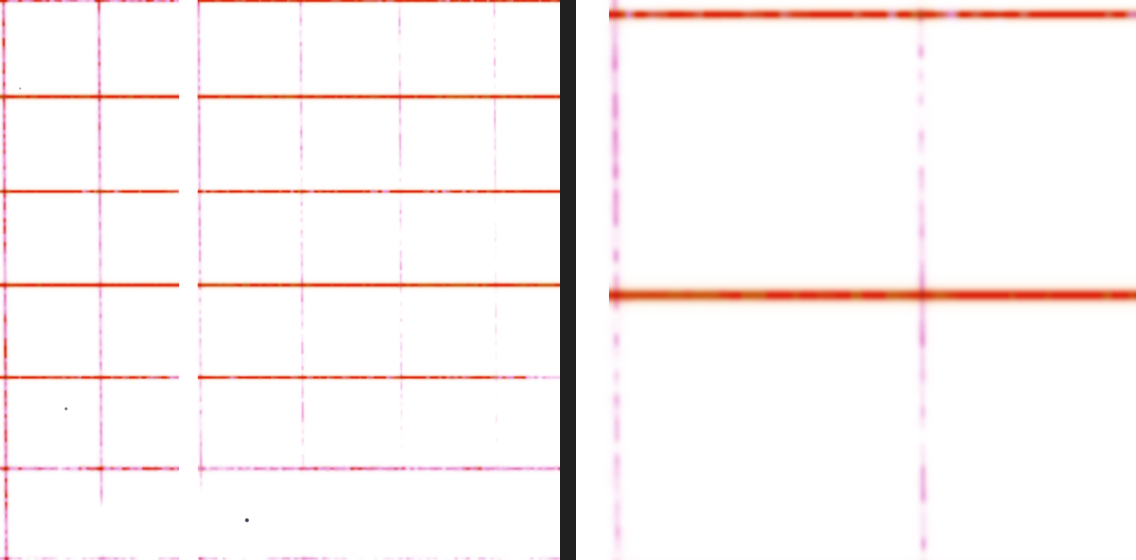
Left, the full canvas; right, a detail of the centre.
This pattern is drawn by a WebGL 1 fragment shader. Its source:

```glsl
precision highp float;
// Draws a worn red and pink ruled grid on white paper, with a gap in its rows.

uniform vec2 u_resolution;

const vec3 PAPER = vec3(1.0);
const vec3 PINK = vec3(0.91, 0.58, 0.82);
const vec3 RED = vec3(0.86, 0.17, 0.07);
const vec3 OCHRE = vec3(0.80, 0.38, 0.10);
const vec3 PINK_HALO = vec3(0.98, 0.90, 0.97);
const vec3 PEACH_HALO = vec3(1.0, 0.90, 0.79);
const vec3 SPECK = vec3(0.16, 0.17, 0.25);
const float GAP_LEFT = 0.320;
const float GAP_RIGHT = 0.353;

float hash(vec2 p) {
  vec3 q = fract(vec3(p.xyx) * 0.1031);
  q += dot(q, q.yzx + 33.33);
  return fract((q.x + q.y) * q.z);
}

float noise(vec2 p) {
  vec2 cell = floor(p);
  vec2 f = fract(p);
  f = f * f * (3.0 - 2.0 * f);
  float low = mix(hash(cell), hash(cell + vec2(1.0, 0.0)), f.x);
  float high = mix(hash(cell + vec2(0.0, 1.0)), hash(cell + vec2(1.0)), f.x);
  return mix(low, high, f.y);
}

// Uneven ink along a stroke, roughly -0.5 to 0.5
float inkGrain(float along, float across, float seed) {
  float broad = noise(vec2(along * 19.0, seed * 7.3));
  float fine = noise(vec2(along * 140.0, across * 130.0 + seed * 19.0 + 40.0));
  return 0.45 * broad + 0.55 * fine - 0.5;
}

// Slightly irregular spacing, measured from the top left
float columnX(float i, float depth) {
  return 0.0065 + 0.1755 * i - 0.0055 * cos(1.3 * (i - 1.2)) + 0.005 * depth;
}

float rowY(float j) {
  return 0.0013 + 0.1725 * j - 0.00108 * j * j;
}

float columnTone(float i) {
  return 0.54 * exp(-0.29 * i);
}

// Odd rows are heavier; the last rows are nearly dry
float rowTone(float j) {
  return 0.69 + 0.22 * mod(j, 2.0) - 0.57 * smoothstep(3.8, 5.2, j);
}

// Extra wear at the left of the top row and the right end of the fifth
float rowWear(float j, float x) {
  float top = (1.0 - step(0.5, j)) * (1.0 - step(GAP_RIGHT, x));
  float fifth = 1.0 - step(0.5, abs(j - 4.0));
  return 0.25 * top + 0.42 * fifth * smoothstep(0.93, 0.97, x);
}

// Tone runs from bare paper through pink to dense red
vec3 stroke(vec3 base, float dist, float halfWidth, float tone, float grain, float px) {
  float spread = dist / (halfWidth + 0.15 * px);
  float core = exp(-spread * spread);
  float halo = exp(-0.28 * spread * spread);
  float wet = smoothstep(-0.04, 0.56, tone);
  float dense = smoothstep(0.40, 0.72, tone);
  vec3 ink = mix(PINK, mix(RED, OCHRE, smoothstep(-0.12, 0.28, -grain)), dense);
  base *= mix(PAPER, mix(PINK_HALO, PEACH_HALO, dense), halo * wet * 0.8);
  return mix(base, base * ink, core * wet);
}

void main() {
  vec2 p = gl_FragCoord.xy / u_resolution;
  p.y = 1.0 - p.y;
  float px = 1.0 / min(u_resolution.x, u_resolution.y);
  vec3 color = PAPER;
  float crossing = 0.0;

  // Fading columns
  for (int n = 0; n < 6; n++) {
    float i = float(n);
    float offset = p.x - columnX(i, p.y);
    float grain = inkGrain(p.y, offset, i + 3.0);
    float end = i < 0.5 ? 1.1 : 0.95 - 0.025 * i;
    float fade = 1.0 - smoothstep(end - 0.06, end, p.y);
    float tone = columnTone(i) - 0.11 * p.y + 0.5 * grain;
    tone = mix(-0.1, tone, fade);
    color = stroke(color, abs(offset), 0.0027 - 0.0002 * i, tone, grain, px);
    crossing += columnTone(i) * exp(-offset * offset / 0.00005);
  }

  // Rows, darker where they cross a column and cut by the gap
  float gap = smoothstep(GAP_LEFT - px, GAP_LEFT + px, p.x)
            * (1.0 - smoothstep(GAP_RIGHT - px, GAP_RIGHT + px, p.x));
  for (int n = 0; n < 7; n++) {
    float j = float(n);
    float offset = p.y - rowY(j);
    float grain = inkGrain(p.x, offset, j + 31.0);
    float tone = rowTone(j) - rowWear(j, p.x) + 0.62 * grain + 0.7 * crossing;
    float halfWidth = 0.0024 + 0.0007 * mod(j, 2.0) + 0.0012 * crossing;
    tone = mix(tone, -0.1, gap);
    color = stroke(color, abs(offset), halfWidth, tone, grain, px);
  }

  // Three dark specks along a curve
  for (int n = 0; n < 3; n++) {
    float k = float(n);
    vec2 center = vec2(0.036, 0.158) + k * vec2(-0.0385, 0.7585) + k * k * vec2(0.1205, -0.1865);
    float radius = 0.0015 + 0.0009 * k;
    float spot = 1.0 - smoothstep(radius - px, radius + px, length(p - center));
    color = mix(color, SPECK, spot * (0.5 + 0.2 * k));
  }

  gl_FragColor = vec4(color, 1.0);
}
```
